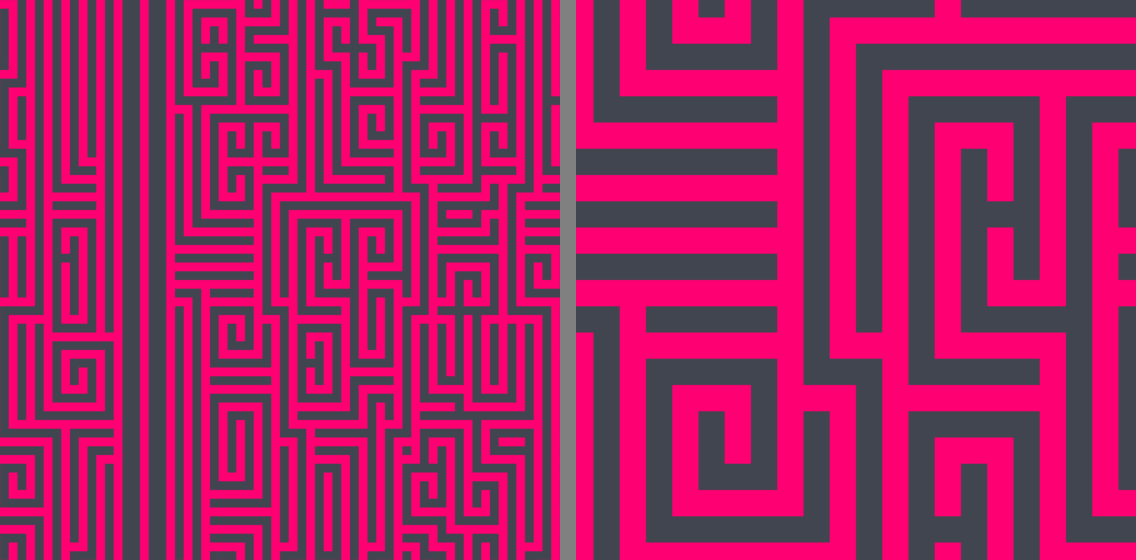
Left: the whole. Right: its middle third, enlarged.
This pattern is drawn by a Shadertoy shader. Its source:

```glsl
#define CELLS 64.0          // grid cells across the canvas height
#define SOFTNESS 1.3        // edge blur
#define SEED_PITCH 6.0      // spacing of the spiral centres
#define SEED_SKIP 0.12      // share of missing spirals
#define RIVER_PITCH 14.0    // spacing of the winding corridors
#define RIVER_STEP 14.0     // height between corridor bends
#define WIDE_RIVERS 0.35    // share of corridors with four lines
#define BAND_START 13.0     // straight vertical band, first and last cell
#define BAND_END 19.0
#define PINK vec3(1.0, 0.0, 0.45)
#define SLATE vec3(0.25, 0.27, 0.31)

float hash(vec2 p, float salt) {
    return fract(sin(dot(p, vec2(127.1, 311.7)) + salt * 74.7) * 43758.547);
}

// Square-metric distance to the box between corners a and b
float boxDistance(vec2 p, vec2 a, vec2 b) {
    vec2 outside = max(max(min(a, b) - p, p - max(a, b)), 0.0);
    return max(outside.x, outside.y);
}

float riverX(float column, float bend) {
    return column * RIVER_PITCH + 2.0 * floor(4.0 * hash(vec2(column, bend), 1.0));
}

// Distance to the nearest bending corridor, or 99 outside all of them
float riverDistance(vec2 p, float margin) {
    float nearest = 99.0;
    float bend = floor(p.y / RIVER_STEP);
    float low = bend * RIVER_STEP, high = low + RIVER_STEP;
    for (float k = -1.0; k <= 1.0; k++) {
        float column = floor(p.x / RIVER_PITCH) + k;
        float before = riverX(column, bend - 1.0);
        float here = riverX(column, bend);
        float after = riverX(column, bend + 1.0);
        float d = boxDistance(p, vec2(here, low), vec2(here, high));
        d = min(d, boxDistance(p, vec2(before, low), vec2(here, low)));
        d = min(d, boxDistance(p, vec2(here, high), vec2(after, high)));
        float halfWidth = hash(vec2(column, 5.0), 2.0) < WIDE_RIVERS ? 3.0 : 1.0;
        if (d <= halfWidth + margin) nearest = min(nearest, d);
    }
    return nearest;
}

bool seedIsFree(vec2 seed, vec2 id) {
    bool besideBand = seed.x > BAND_START - 3.0 && seed.x < BAND_END + 3.0;
    return !besideBand && hash(id, 3.0) > SEED_SKIP && riverDistance(seed, 2.0) > 90.0;
}

// Square spiral: two half-plane ring sets, offset so that the rings join
float spiral(vec2 p, float stretch) {
    float level = p.y >= 0.0
        ? max(abs(p.x), p.y - stretch)
        : max(abs(p.x - 1.0), -p.y - 1.0 - stretch) + 1.0;
    return mod(level, 2.0);
}

// 1 where a grid cell belongs to a line, 0 where it is ground
float lineCell(vec2 cell) {
    if (cell.x >= BAND_START && cell.x <= BAND_END)
        return mod(cell.x - BAND_START, 3.0) < 0.5 ? 1.0 : 0.0;

    float river = riverDistance(cell, 0.0);
    if (river < 90.0) return mod(river, 2.0);

    // Cellular search for the closest spiral centre
    float nearest = 99.0, stretch = 0.0;
    vec2 offset = cell, owner = vec2(0.0);
    vec2 base = floor(cell / SEED_PITCH);
    for (float j = -2.0; j <= 2.0; j++)
    for (float i = -2.0; i <= 2.0; i++) {
        vec2 id = base + vec2(i, j);
        vec2 jitter = floor(2.0 * vec2(hash(id, 4.0), hash(id, 5.0)));
        vec2 seed = id * SEED_PITCH + 2.0 * jitter;
        float tall = hash(id, 6.0) > 0.7 ? 2.0 : 0.0;
        vec2 q = cell - seed;
        float d = max(abs(q.x), abs(q.y) - tall);
        if (d < nearest && seedIsFree(seed, id)) {
            nearest = d;
            offset = q;
            owner = id;
            stretch = tall;
        }
    }
    // Random mirroring of each spiral
    vec2 mirror = vec2(hash(owner, 7.0), hash(owner, 8.0));
    return spiral(offset * (2.0 * step(0.5, mirror) - 1.0), stretch);
}

void mainImage(out vec4 fragColor, in vec2 fragCoord) {
    float cellsPerPixel = CELLS / iResolution.y;
    vec2 p = fragCoord * cellsPerPixel - 0.5;
    vec2 corner = floor(p);

    // Blend neighbouring cells only in a narrow zone along their edges
    vec2 blend = clamp((p - corner - 0.5) / (SOFTNESS * cellsPerPixel) + 0.5, 0.0, 1.0);
    float coverage = 0.0;
    for (float j = 0.0; j <= 1.0; j++)
    for (float i = 0.0; i <= 1.0; i++) {
        vec2 side = mix(1.0 - blend, blend, vec2(i, j));
        float weight = side.x * side.y;
        if (weight > 0.0) coverage += weight * lineCell(corner + vec2(i, j));
    }
    fragColor = vec4(mix(SLATE, PINK, coverage), 1.0);
}
```
